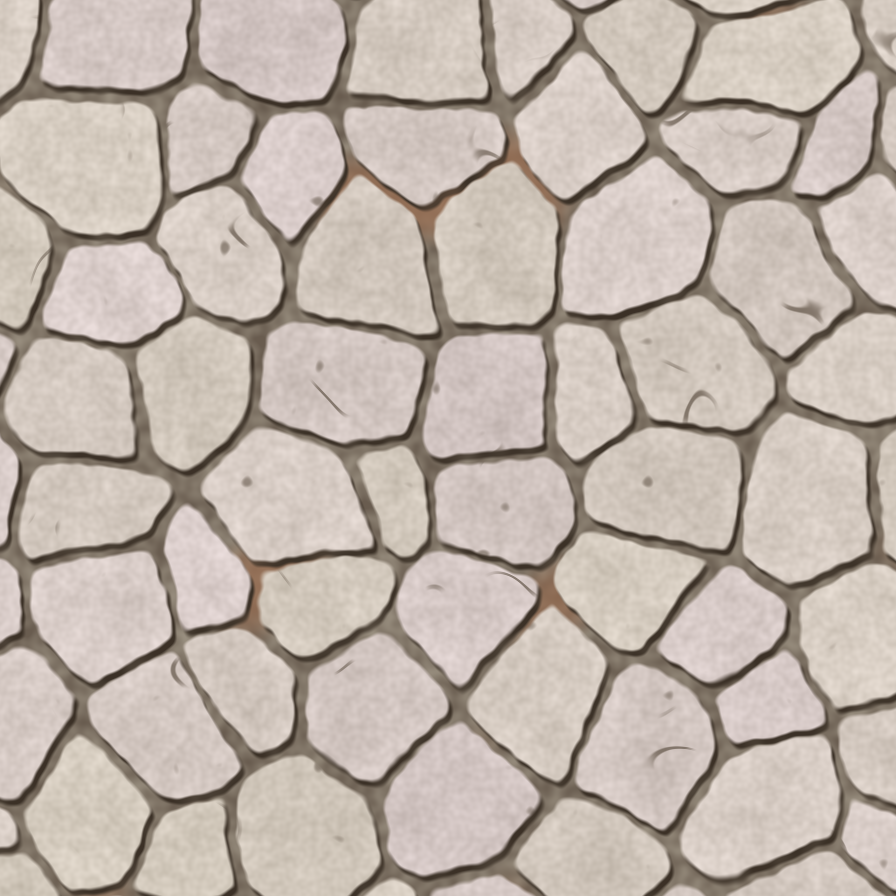
A WebGL 2 fragment shader for this texture:

```glsl
#version 300 es
precision highp float;
// Irregular dry-stone paving: pale, blocky stones set in brown mortar.
// A weighted Voronoi diagram of staggered sites gives the stones; its rounded
// edge distance gives the joints, and an offset copy casts their shadows.

uniform vec2 u_resolution;
out vec4 fragColor;

const vec2 GRID = vec2(6.8, 7.8);           // stones across and up
const vec2 SHADOW_OFFSET = vec2(-0.004, 0.0065);
const vec3 STONE_DIM = vec3(0.775, 0.735, 0.70);
const vec3 STONE_LIT = vec3(0.895, 0.855, 0.828);
const vec3 MORTAR_PALE = vec3(0.60, 0.56, 0.50);
const vec3 MORTAR_DEEP = vec3(0.41, 0.36, 0.31);
const vec3 TERRACOTTA = vec3(0.60, 0.43, 0.32);
const vec3 SHADE = vec3(0.23, 0.19, 0.15);

vec2 hash2(vec2 p) {
    vec3 q = fract(p.xyx * vec3(0.1031, 0.1030, 0.0973));
    q += dot(q, q.yzx + 33.33);
    return fract((q.xx + q.yz) * q.zy);
}

vec2 gradient(vec2 cell) {
    float angle = 6.2832 * hash2(cell + 71.0).x;
    return vec2(cos(angle), sin(angle));
}

float gradientNoise(vec2 p) {
    vec2 i = floor(p), f = p - i;
    vec2 u = f * f * f * (f * (f * 6.0 - 15.0) + 10.0);
    vec2 e = vec2(0.0, 1.0);
    float low = mix(dot(gradient(i), f), dot(gradient(i + e.yx), f - e.yx), u.x);
    float high = mix(dot(gradient(i + e), f - e), dot(gradient(i + e.yy), f - e.yy), u.x);
    return mix(low, high, u.y);
}

// Stone centre (xy) and its weight (z), which makes stones large or small.
vec3 stoneSite(vec2 cell) {
    vec2 jitter = 0.5 + 0.74 * (hash2(cell + 17.0) - 0.5);
    float stagger = 0.5 * mod(cell.y, 2.0);
    float weight = 0.0048 * hash2(cell + 43.0).x;
    return vec3((cell + vec2(stagger, 0.0) + jitter) / GRID, weight);
}

// Bend the straight joints and roughen them slightly.
vec2 warp(vec2 p) {
    vec2 bend = vec2(gradientNoise(p * 9.0), gradientNoise(p * 9.0 + 50.0));
    vec2 chip = vec2(gradientNoise(p * 48.0), gradientNoise(p * 48.0 + 90.0));
    return p + 0.014 * bend + 0.0042 * chip;
}

// Rounded distance to the joint's middle (x) and the stone's cell (yz).
vec3 stoneField(vec2 p, float rounding) {
    vec2 home = floor(p * GRID);
    vec2 nearest = home;
    float best = 1e3;
    for (int k = 0; k < 25; k++) {
        vec2 cell = home + vec2(k % 5 - 2, k / 5 - 2);
        vec3 site = stoneSite(cell);
        float power = dot(p - site.xy, p - site.xy) - site.z;
        if (power < best) { best = power; nearest = cell; }
    }
    vec2 centre = stoneSite(nearest).xy;
    float sum = 1e-9;
    for (int k = 0; k < 25; k++) {
        vec2 cell = home + vec2(k % 5 - 2, k / 5 - 2);
        if (cell == nearest) continue;
        vec3 site = stoneSite(cell);
        float power = dot(p - site.xy, p - site.xy) - site.z;
        float edge = (power - best) / (2.0 * max(distance(site.xy, centre), 0.01));
        sum += exp(-edge / rounding);
    }
    return vec3(-rounding * log(sum), nearest);
}

float stoneMask(float edge, float halfWidth, float softness) {
    return smoothstep(-softness, softness, edge - halfWidth);
}

vec3 stoneColour(vec2 p, vec2 cell, float edge) {
    vec2 id = hash2(cell + 5.0);
    float grain = 0.42 * gradientNoise(p * 130.0) + 0.40 * gradientNoise(p * 62.0 + 9.0)
                + 0.40 * gradientNoise(p * 17.0 + 31.0);
    float rim = 0.14 * (1.0 - smoothstep(0.01, 0.04, edge));
    float tone = 0.40 + 0.34 * (id.x - 0.5) + rim + grain;
    vec3 tint = mix(vec3(0.0, 0.004, -0.018), vec3(0.006, -0.006, 0.016), id.y);
    vec3 colour = mix(STONE_DIM, STONE_LIT, clamp(tone, -0.25, 1.15)) + tint;
    // Sparse pits and short hairline cracks.
    float pit = smoothstep(0.48, 0.64, gradientNoise(p * 38.0 + 12.0));
    float crack = 1.0 - smoothstep(0.015, 0.05, abs(gradientNoise(p * 15.0 + 3.0)));
    crack *= smoothstep(0.36, 0.48, gradientNoise(p * 10.0 + 64.0));
    return mix(colour, MORTAR_DEEP, max(0.6 * pit, 0.75 * crack));
}

vec3 mortarColour(vec2 p, float shadow) {
    float grit = 0.45 + 0.6 * gradientNoise(p * 70.0) + 0.5 * gradientNoise(p * 22.0);
    vec3 colour = mix(MORTAR_DEEP, MORTAR_PALE, clamp(grit, 0.0, 1.0));
    float clay = smoothstep(0.28, 0.48, gradientNoise(p * 4.5 + 7.0));
    colour = mix(colour, TERRACOTTA, 0.75 * clay);
    float depth = 0.92 + 0.5 * gradientNoise(p * 30.0 + 25.0);
    return mix(colour, SHADE, clamp(shadow * depth, 0.0, 1.0));
}

void main() {
    vec2 p = gl_FragCoord.xy / u_resolution.y;
    float softness = max(0.0024, 1.0 / u_resolution.y);
    float halfWidth = 0.0060 + 0.0055 * gradientNoise(p * 7.0 + 20.0);
    vec3 field = stoneField(warp(p), 0.0055);
    float caster = stoneField(warp(p + SHADOW_OFFSET), 0.0055).x;
    float stone = stoneMask(field.x, halfWidth, softness);
    float shadow = stoneMask(caster, halfWidth, softness);
    vec3 colour = mix(mortarColour(p, shadow), stoneColour(p, field.yz, field.x), stone);
    fragColor = vec4(colour, 1.0);
}
```
